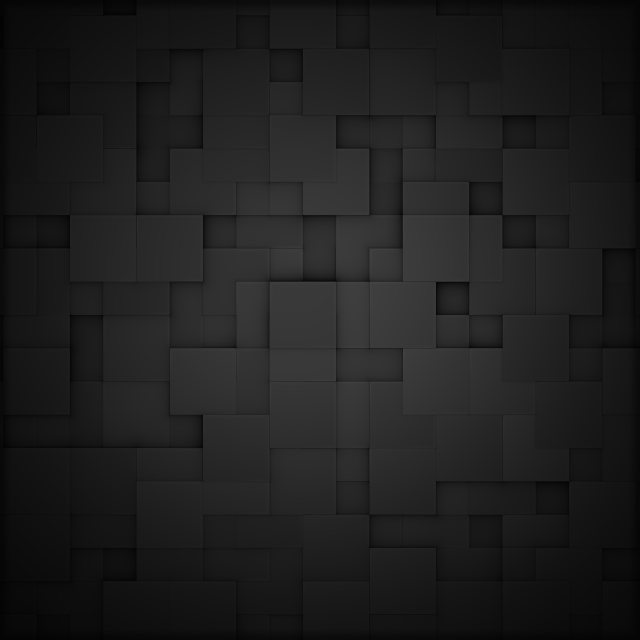
Reproduce this background procedurally as a three.js fragment shader.

```glsl
varying vec2 vUv;

const vec2 GRID_ORIGIN = vec2(0.0052, 0.0399);
const float PITCH = 0.052;            // side of one grid cell
const float TILE_HALF = 1.0;          // half side of a tile, in cells
const vec2 CENTRE_TILE = vec2(8.0, 8.0);
const int LEVELS = 6;
const float TILE_DENSITY = 0.46;
const float SHADOW_REACH = 0.010;
const float SHADOW_DEPTH = 0.55;
const float SEAM_WIDTH = 0.0016;
const float SEAM_DEPTH = 0.16;
const float RIM_LIGHT = 0.10;
const float EDGE_SOFTNESS = 0.0010;
const float TONE_SPREAD = 0.16;
const vec2 GLOW_CENTRE = vec2(0.515, 0.525);
const float GLOW_FALLOFF = 4.4;
const vec3 GLOW_COLOUR = vec3(0.228);
const vec3 BASE_COLOUR = vec3(0.008);

float hash(vec2 p) {
  p = fract(p * vec2(0.1031, 0.1137));
  p += dot(p, p.yx + 33.33);
  return fract((p.x + p.y) * p.x * 47.3);
}

float boxDistance(vec2 p, float halfSide) {
  vec2 q = abs(p) - halfSide;
  return length(max(q, 0.0)) + min(max(q.x, q.y), 0.0);
}

// Level of the tile anchored at a cell; negative where there is none
float tileLevel(vec2 anchor) {
  if (distance(anchor, CENTRE_TILE) < 0.5) return float(LEVELS);
  float pick = hash(anchor + 71.0);
  if (pick > TILE_DENSITY) return -1.0;
  return 1.0 + floor(pick / TILE_DENSITY * float(LEVELS - 1));
}

float tileTone(vec2 anchor, vec2 local) {
  float variation = (hash(anchor + 19.0) - 0.5) * TONE_SPREAD;
  return 1.0 + variation + 0.025 * (local.y - local.x);
}

void main() {
  vec2 gridPos = (vUv - GRID_ORIGIN) / PITCH;
  vec2 cell = floor(gridPos);
  float ground = 0.0;
  float shade = 0.88 + 0.08 * hash(cell + 5.0);

  // Stack the tiles from the lowest level to the highest
  for (int level = 1; level <= LEVELS; level++) {
    float height = float(level);
    for (int j = -2; j <= 1; j++) {
      for (int i = -2; i <= 1; i++) {
        vec2 anchor = cell + vec2(float(i), float(j));
        if (abs(tileLevel(anchor) - height) > 0.5) continue;

        vec2 local = gridPos - anchor - TILE_HALF;
        float dist = boxDistance(local, TILE_HALF) * PITCH;
        float outside = max(dist, 0.0);

        // Soft contact shadow and dark seam on what lies below
        float rise = max(height - ground, 0.0) / float(LEVELS);
        shade *= 1.0 - SHADOW_DEPTH * rise * exp(-outside / SHADOW_REACH);
        float seam = SEAM_DEPTH + 0.45 * rise;
        shade *= 1.0 - seam * exp(-outside / SEAM_WIDTH);

        // Tile face with a faint light rim on its upper and right sides
        float rim = exp(-abs(dist + SEAM_WIDTH) / SEAM_WIDTH);
        float facing = smoothstep(-0.2, 0.8, max(local.x, local.y));
        float face = tileTone(anchor, local) + RIM_LIGHT * rim * facing;
        float cover = 1.0 - smoothstep(-EDGE_SOFTNESS, EDGE_SOFTNESS, dist);
        shade = mix(shade, face, cover);
        ground = mix(ground, height, cover);
      }
    }
  }

  // Central glow fading into dark corners
  vec2 fromGlow = vUv - GLOW_CENTRE;
  float glow = exp(-GLOW_FALLOFF * dot(fromGlow, fromGlow));
  vec3 colour = BASE_COLOUR + GLOW_COLOUR * glow * shade;

  // Narrow dark border
  vec2 border = min(vUv, 1.0 - vUv);
  colour *= mix(0.55, 1.0, smoothstep(0.0, 0.02, min(border.x, border.y)));

  gl_FragColor = vec4(colour, 1.0);
}
```
